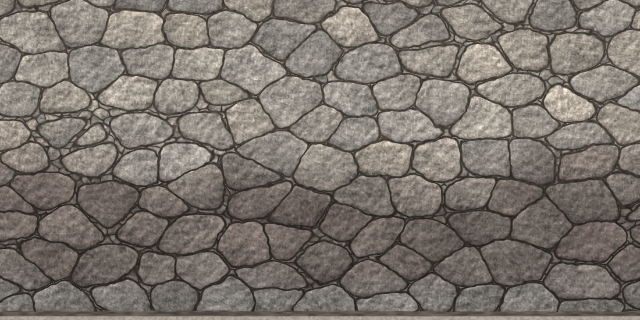
Write a WebGL 2 fragment shader that draws this texture.

```glsl
#version 300 es
precision highp float;

uniform vec2 u_resolution;
out vec4 fragColor;

struct Stone {
    vec2 id;      // lattice cell owning the stone
    vec2 local;   // position relative to the stone centre
    float edge;   // rounded distance to the stone border
};

float hash(vec2 p) {
    return fract(sin(dot(p, vec2(127.1, 311.7))) * 43758.5);
}

vec2 hash2(vec2 p) {
    return vec2(hash(p), hash(p + vec2(37.2, 17.9)));
}

float noise(vec2 p) {
    vec2 i = floor(p);
    vec2 f = fract(p);
    f = f * f * (3.0 - 2.0 * f);
    return mix(mix(hash(i), hash(i + vec2(1, 0)), f.x),
               mix(hash(i + vec2(0, 1)), hash(i + vec2(1, 1)), f.x), f.y);
}

float fbm(vec2 p) {
    float sum = 0.0;
    float amp = 0.5;
    for (int i = 0; i < 4; i++) {
        sum += amp * noise(p);
        p = mat2(1.6, 1.2, -1.2, 1.6) * p + 5.3;
        amp *= 0.55;
    }
    return sum;
}

vec2 rotate(vec2 p, float a) {
    return mat2(cos(a), sin(a), -sin(a), cos(a)) * p;
}

vec2 stoneCentre(vec2 cell, float jitter) {
    float stagger = 0.5 * mod(cell.y, 2.0);
    return cell + 0.5 + vec2(stagger, 0.0) + jitter * (hash2(cell) - 0.5);
}

// Staggered Voronoi courses; a softened minimum rounds the corners
Stone layStones(vec2 p, vec2 size, float jitter, float sharpness) {
    vec2 q = p / size;
    vec2 base = floor(q);
    vec2 id = base;
    vec2 nearest = vec2(9.0);
    for (int y = -2; y <= 2; y++) {
        for (int x = -2; x <= 2; x++) {
            vec2 cell = base + vec2(x, y);
            vec2 toCentre = stoneCentre(cell, jitter) - q;
            if (dot(toCentre, toCentre) < dot(nearest, nearest)) {
                nearest = toCentre;
                id = cell;
            }
        }
    }
    float sum = 0.0;
    for (int y = -2; y <= 2; y++) {
        for (int x = -2; x <= 2; x++) {
            vec2 cell = id + vec2(x, y);
            if (x == 0 && y == 0) continue;
            vec2 other = stoneCentre(cell, jitter) - q;
            vec2 normal = normalize(other - nearest);
            float d = dot(0.5 * (nearest + other), normal) / length(normal / size);
            sum += exp(-d * sharpness);
        }
    }
    return Stone(id, -nearest * size, -log(sum) / sharpness);
}

// Weathered rock: pale above, brown and stained below
vec3 rockColour(vec2 p, vec2 id, float centreY) {
    float level = mix(centreY, p.y, 0.45) + 0.14 * (noise(p * 4.0) - 0.5);
    vec3 pale = mix(vec3(0.585, 0.568, 0.54), vec3(0.68, 0.64, 0.59), hash(id + 3.1));
    vec3 brown = mix(vec3(0.42, 0.375, 0.355), vec3(0.46, 0.43, 0.405), hash(id + 8.7));
    vec3 grey = vec3(0.49, 0.475, 0.455);
    vec3 lower = mix(grey, brown, smoothstep(0.03, 0.2, level));
    vec3 colour = mix(lower, pale, smoothstep(0.36, 0.58, level));
    colour *= 1.0 - 0.08 * smoothstep(0.75, 1.0, level);
    return colour * mix(0.91, 1.07, hash(id + 5.4));
}

// Relief, mottling, tool marks and pale flecks as a brightness factor
float rockTexture(vec2 p, vec2 local, vec2 id) {
    vec2 seeded = p + 7.0 * hash2(id);
    float mottle = fbm(seeded * 26.0) - 0.5;
    float relief = fbm(seeded * 55.0) - fbm(seeded * 55.0 + vec2(-0.25, 0.45));
    float grain = noise(p * 230.0) - 0.5;
    vec2 along = rotate(local, (hash(id + 2.6) - 0.5) * 1.6);
    float marks = noise(along * vec2(140.0, 30.0)) - 0.5;
    float tooled = step(0.4, hash(id + 6.2)) * smoothstep(0.4, 0.65, noise(seeded * 16.0));
    float flecks = smoothstep(0.76, 0.92, noise(seeded * 110.0));
    float tilt = dot(local, rotate(vec2(1.0, 0.0), 6.28 * hash(id + 9.3)));
    return 0.99 + 0.32 * mottle + 0.66 * relief + 0.22 * grain
         + 0.26 * marks * tooled + 0.16 * flecks + 0.9 * tilt;
}

void main() {
    vec2 p = gl_FragCoord.xy / u_resolution.y;
    float px = 1.0 / u_resolution.y;
    vec2 wobble = vec2(noise(p * 20.0), noise(p * 20.0 + 41.0)) - 0.5;
    vec2 rough = vec2(noise(p * 75.0), noise(p * 75.0 + 23.0)) - 0.5;
    vec2 warped = p + 0.014 * wobble + 0.005 * rough;

    // Corners are crisp in places and worn in others
    float sharpness = mix(70.0, 190.0, smoothstep(0.25, 0.75, noise(p * 5.0 + 11.0)));
    Stone big = layStones(warped, vec2(0.162, 0.108), 0.82, sharpness);
    Stone chip = layStones(warped, vec2(0.04, 0.03), 0.8, 380.0);
    float gap = 0.0021 + 0.006 * smoothstep(0.6, 0.9, noise(p * 6.0));

    // Shadowed joints
    float high = smoothstep(0.3, 0.65, p.y);
    vec3 colour = mix(vec3(0.18, 0.16, 0.14), vec3(0.27, 0.245, 0.22), high);
    colour *= 0.75 + 0.5 * noise(p * 120.0);

    // Small wedges filling the wide joints
    float chipEdge = min(chip.edge - 0.001, gap - 0.0042 - big.edge);
    vec3 chipColour = rockColour(p, chip.id + 50.0, p.y) * rockTexture(p, chip.local, chip.id);
    chipColour *= 0.84 + 0.14 * smoothstep(0.0, 0.006, chipEdge);
    colour = mix(colour, chipColour, smoothstep(-px * 0.5, px * 0.8, chipEdge));

    // Large stones, lit from above
    float bigEdge = big.edge - gap;
    float bevel = exp(-max(bigEdge, 0.0) / 0.007);
    float light = 1.0 + bevel * (clamp(big.local.y * 5.0, -0.2, 0.2) - 0.08);
    vec3 bigColour = rockColour(p, big.id, p.y - big.local.y);
    bigColour *= rockTexture(p, big.local, big.id) * light;
    colour = mix(colour, bigColour, smoothstep(-px * 0.5, px, bigEdge));

    // Kerb and pale ground along the foot
    float kerbTop = 0.028 + 0.005 * (noise(p * 30.0) - 0.5);
    vec3 kerb = vec3(0.35, 0.32, 0.30) * (0.75 + 0.5 * noise(p * vec2(40.0, 180.0)));
    vec3 ground = vec3(0.66, 0.62, 0.58) * (0.9 + 0.2 * noise(p * 150.0));
    colour = mix(kerb, colour, smoothstep(-px, px, p.y - kerbTop));
    colour = mix(ground, colour, smoothstep(-px, px, p.y - 0.012));

    fragColor = vec4(clamp(colour, 0.0, 1.0), 1.0);
}
```
